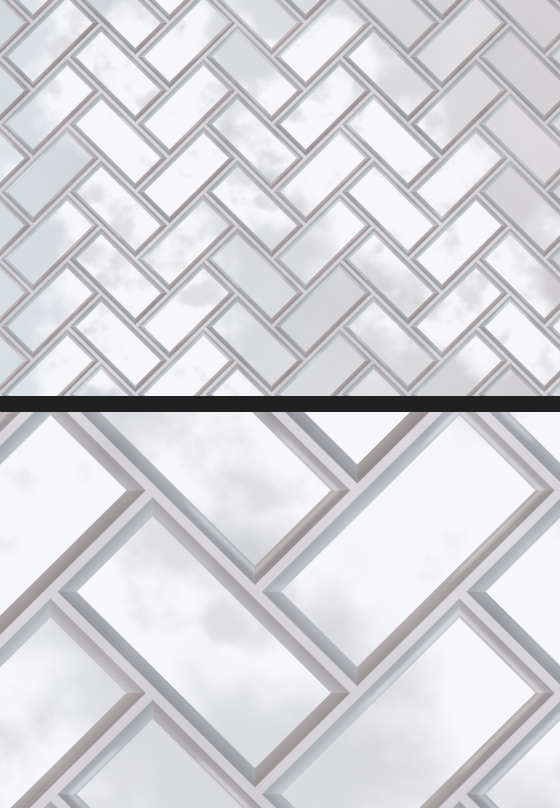
Top: the whole. Bottom: its middle third, enlarged.
Reproduce this pattern procedurally as a Shadertoy shader.

```glsl
// Glossy bevelled tiles laid in a diagonal 2:1 herringbone with pale grout.
// Unit cells on a rotated grid pair up into tiles; edge distances give grout,
// mitred bevels and faces, and cloudy reflections shift from tile to tile.

const vec2 REPEAT = vec2(0.1721, 0.1705);   // half zigzag width, row height
const vec2 ORIGIN = vec2(0.986, 0.023);     // pattern offset in repeats
const float GROUT = 0.034;                  // half width, in tile widths
const float FACE = 0.128;                   // inset of the flat face

float hash(vec2 p) {
    vec3 q = fract(vec3(p.xyx) * 0.1031);
    q += dot(q, q.yzx + 33.33);
    return fract((q.x + q.y) * q.z);
}

float noise(vec2 p) {
    vec2 i = floor(p), f = fract(p);
    f = f * f * (3.0 - 2.0 * f);
    return mix(mix(hash(i), hash(i + vec2(1, 0)), f.x),
               mix(hash(i + vec2(0, 1)), hash(i + vec2(1, 1)), f.x), f.y);
}

float fbm(vec2 p) {
    float sum = 0.0, amp = 0.5;
    for (int i = 0; i < 5; i++) {
        sum += amp * noise(p);
        p = mat2(1.6, 1.2, -1.2, 1.6) * p + 7.3;
        amp *= 0.5;
    }
    return sum / 0.97;
}

// Finds the tile under q: position inside it, its size and its first cell.
void herringbone(vec2 q, out vec2 local, out vec2 size, out vec2 id) {
    vec2 cell = floor(q);
    float k = floor(mod(cell.x + cell.y, 4.0) + 0.5);
    bool falling = k < 1.5;
    vec2 shift = falling ? vec2(k, 0.0) : vec2(0.0, k - 2.0);
    size = falling ? vec2(2, 1) : vec2(1, 2);
    id = cell - shift;
    local = q - id;
}

// Light falling off from a segment: 1 on it, 0 at the radius.
float streak(vec2 p, vec2 a, vec2 b, float radius) {
    vec2 ab = b - a;
    float t = clamp(dot(p - a, ab) / dot(ab, ab), 0.0, 1.0);
    return 1.0 - length(p - a - ab * t) / radius;
}

// One shade for each of the four bevel directions, joined at the mitres.
vec3 bevelColor(vec2 lo, vec2 hi, float aa) {
    const vec3 upperLeft = vec3(0.73, 0.75, 0.77);
    const vec3 lowerRight = vec3(0.67, 0.64, 0.64);
    const vec3 lowerLeft = vec3(0.67, 0.68, 0.70);
    const vec3 upperRight = vec3(0.73, 0.72, 0.73);
    vec2 edge = min(lo, hi);
    vec3 ends = lo.x < hi.x ? upperLeft : lowerRight;
    vec3 sides = lo.y < hi.y ? lowerLeft : upperRight;
    return mix(ends, sides, smoothstep(-aa, aa, edge.x - edge.y));
}

vec3 faceColor(vec2 p, vec2 id, float light) {
    float tone = hash(id + 41.0);
    vec2 jitter = vec2(hash(id + 13.0), hash(id + 29.0));
    vec2 mirrored = p + 0.9 * jitter;
    float cloud = fbm(mirrored * 7.0);
    float wisps = fbm(mirrored * 16.0 + 20.0);
    float shine = light + 1.3 * (cloud - 0.5) + 0.6 * (tone - 0.5);
    float gloss = smoothstep(-0.08, 0.38, shine);
    vec3 glaze = mix(vec3(0.85, 0.87, 0.89), vec3(0.85, 0.84, 0.85), p.x / 1.42);
    glaze += 0.05 * (tone - 0.5) + 0.04 * (cloud - 0.5);
    vec3 glare = vec3(0.97, 0.97, 0.985) - 0.09 * smoothstep(0.5, 0.8, wisps);
    return mix(glaze, glare, gloss);
}

void mainImage(out vec4 fragColor, in vec2 fragCoord) {
    vec2 p = fragCoord / iResolution.y;
    float aa = 6.5 / iResolution.y;

    // Diagonal grid: x runs down-right, y runs up-right
    vec2 r = p / REPEAT - ORIGIN;
    vec2 q = vec2(r.x - r.y, r.x + r.y);
    vec2 local, size, id;
    herringbone(q, local, size, id);
    vec2 lo = local, hi = size - local;
    vec2 nearest = min(lo, hi);
    float d = min(nearest.x, nearest.y);

    // Two broad window reflections
    float left = streak(p, vec2(0.36, 0.08), vec2(0.36, 0.88), 0.25);
    float right = streak(p, vec2(0.78, 0.67), vec2(1.30, 0.22), 0.24);
    float light = max(max(left, right), -0.6);

    // Bevels: darker towards the grout, with uneven wear along them
    float wear = fbm(p * 18.0 + 5.0);
    vec3 bevel = bevelColor(lo, hi, aa);
    bevel *= 0.90 + 0.12 * smoothstep(GROUT, FACE, d);
    bevel += 0.10 * (wear - 0.5) + 0.05 * (hash(id + 7.0) - 0.5);
    float glint = smoothstep(0.62, 0.74, noise(p * 9.0 + id * 3.0));
    bevel += 0.09 * glint * smoothstep(0.03, 0.0, abs(d - 0.10));

    // Grout, bevel, face
    vec3 grout = vec3(0.83, 0.82, 0.84) + 0.03 * light + 0.06 * (wear - 0.5);
    vec3 color = mix(grout, bevel, smoothstep(GROUT - aa, GROUT + aa, d));
    vec3 face = faceColor(p, id, light);
    color = mix(color, face, smoothstep(FACE - aa, FACE + aa, d));
    fragColor = vec4(clamp(color, 0.0, 1.0), 1.0);
}
```
